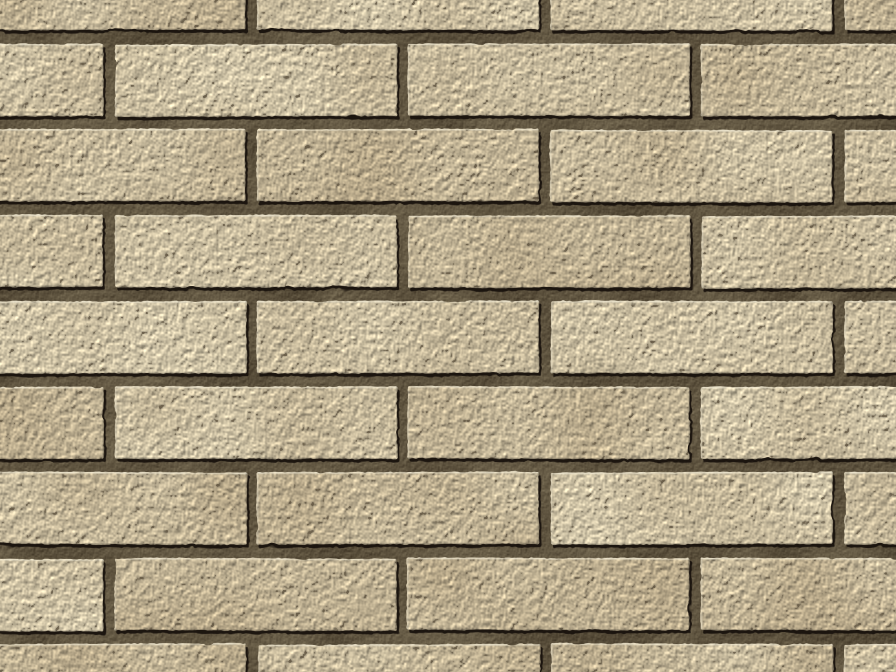
Reproduce this texture procedurally as a WebGL 1 fragment shader.

```glsl
precision highp float;
// Running-bond wall of rough, pale tan bricks with recessed brown mortar, lit from the upper left.
uniform vec2 u_resolution;

// Lengths are fractions of the canvas height.
#define PITCH vec2(0.4366, 0.1276)
#define BRICK_HALF vec2(0.2100, 0.0538)
#define FIRST_JOINT vec2(0.1615, 0.0550)
#define COURSE_SHIFT 0.2130
#define CORNER 0.0025
#define JITTER vec2(0.0028, 0.0018)
#define SHADOW vec2(0.0034, -0.0048)
#define GRAIN 145.0
#define RELIEF 0.62
#define EDGE_WEAR 0.0030

const vec3 TAN_CLAY = vec3(0.715, 0.655, 0.535);
const vec3 PALE_CLAY = vec3(0.835, 0.795, 0.685);
const vec3 RIM_LIGHT = vec3(0.93, 0.90, 0.81);
const vec3 PIT = vec3(0.38, 0.33, 0.25);
const vec3 MORTAR_DARK = vec3(0.27, 0.23, 0.165);
const vec3 MORTAR_LIGHT = vec3(0.47, 0.425, 0.33);
const vec3 SHADE = vec3(0.09, 0.065, 0.045);

float hash(vec2 p) {
  vec3 a = fract(vec3(p.xyx) * 0.1031);
  a += dot(a, a.yzx + 33.33);
  return fract((a.x + a.y) * a.z);
}

float noise(vec2 p) {
  vec2 i = floor(p), f = fract(p);
  f = f * f * (3.0 - 2.0 * f);
  return mix(mix(hash(i), hash(i + vec2(1.0, 0.0)), f.x),
             mix(hash(i + vec2(0.0, 1.0)), hash(i + 1.0), f.x), f.y);
}

// Two octaves of rough surface height.
float roughness(vec2 p) {
  return 0.62 * noise(p) + 0.38 * noise(p * 2.1 + 17.3);
}

// Light minus shade on the rough surface.
float slopeLight(vec2 p) {
  return roughness(p) - roughness(p + vec2(-0.32, 0.48));
}

float roundBox(vec2 p, vec2 halfSize) {
  vec2 d = abs(p) - halfSize + CORNER;
  return length(max(d, 0.0)) + min(max(d.x, d.y), 0.0) - CORNER;
}

void main() {
  vec2 p = gl_FragCoord.xy / u_resolution.y;
  float pixel = 1.0 / u_resolution.y;

  // Course and brick cell; courses count downward from the top.
  float down = (1.0 - p.y - FIRST_JOINT.y) / PITCH.y;
  float course = floor(down);
  float along = (p.x - FIRST_JOINT.x - COURSE_SHIFT * mod(course, 2.0)) / PITCH.x;
  vec2 id = vec2(floor(along), course) + 20.0;
  vec2 local = vec2(fract(along) - 0.5, 0.5 - fract(down)) * PITCH;

  // Each brick is laid slightly off true.
  vec2 offset = vec2(hash(id + 3.7), hash(id + 8.1)) - 0.5;
  local -= offset * JITTER;
  local.y += local.x * (hash(id + 5.9) - 0.5) * 0.009;

  // Worn brick outline and the shadow it casts into the joint.
  float wear = (noise(p * 55.0) - 0.5) * 0.5 + (noise(p * 210.0) - 0.5) * 0.5;
  wear += 0.8 * smoothstep(0.80, 0.98, noise(p * 42.0 + 9.0));
  wear *= EDGE_WEAR;
  float brickDist = roundBox(local, BRICK_HALF) + wear;
  float shadowDist = roundBox(local - SHADOW, BRICK_HALF) + wear * 1.3;
  float brickMask = 1.0 - smoothstep(-0.7 * pixel, 0.7 * pixel, brickDist);
  float shadowMask = 1.0 - smoothstep(-0.0014, 0.0012, shadowDist);

  // Sandy mortar.
  float sand = 0.5 + 0.75 * slopeLight(p * 190.0) + 0.5 * (noise(p * 18.0) - 0.5);
  vec3 mortar = mix(MORTAR_DARK, MORTAR_LIGHT, clamp(sand, 0.0, 1.0));
  mortar = mix(mortar, SHADE, shadowMask * 0.93);

  // Clay tone: one per brick, with soft blotches.
  float tone = 0.08 + 0.58 * hash(id) + 0.55 * (noise(p * 9.0 + id * 3.1) - 0.5);
  vec3 clay = mix(TAN_CLAY, PALE_CLAY, clamp(tone, 0.0, 1.0));

  // Pitted relief.
  float relief = slopeLight(p * GRAIN);
  clay *= 1.0 + RELIEF * relief + 0.10 * (noise(p * 330.0) - 0.5);
  float pits = smoothstep(0.20, 0.42, -relief) * smoothstep(0.30, 0.65, noise(p * 75.0 + 31.0));
  clay = mix(clay, PIT, 0.72 * pits);

  // Bright upper and left arrises, dim lower and right ones.
  vec2 toLit = vec2(local.x + BRICK_HALF.x, BRICK_HALF.y - local.y);
  vec2 toDim = 2.0 * BRICK_HALF - toLit;
  vec2 lit = 1.0 - smoothstep(vec2(0.0006), vec2(0.0042), toLit);
  vec2 dim = 1.0 - smoothstep(vec2(0.0), vec2(0.0030), toDim);
  float rim = max(lit.y, 0.55 * lit.x) * (0.45 + 0.5 * noise(p * 85.0));
  clay = mix(clay, RIM_LIGHT, rim);
  clay *= 1.0 - 0.22 * max(dim.x, dim.y);

  gl_FragColor = vec4(clamp(mix(mortar, clay, brickMask), 0.0, 1.0), 1.0);
}
```
